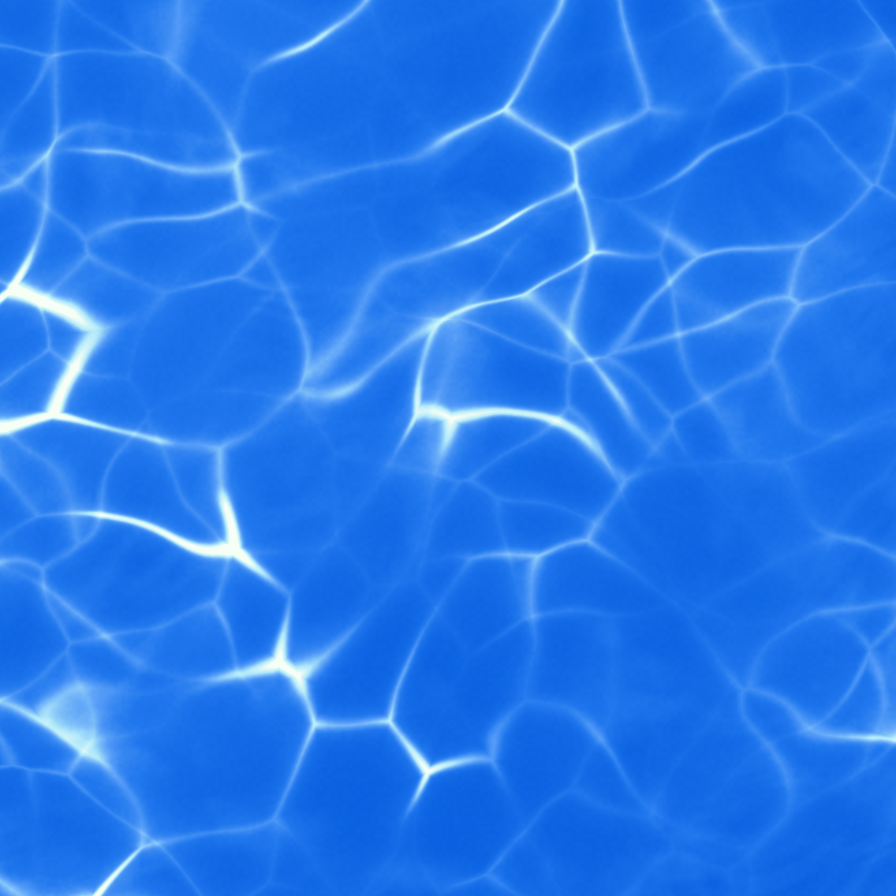
A three.js fragment shader for this texture:

```glsl
varying vec2 vUv;

const vec3 DEEP_BLUE = vec3(0.03, 0.37, 0.875);
const vec3 POOL_BLUE = vec3(0.13, 0.47, 0.93);
const vec3 SKY_BLUE = vec3(0.33, 0.61, 0.97);
const vec3 PALE_CYAN = vec3(0.69, 0.91, 0.98);
const vec3 GLINT = vec3(0.96, 1.0, 0.96);

// Sine-free hash: lattice point to two random values
vec2 hash22(vec2 p) {
  vec3 q = fract(p.xyx * vec3(0.1031, 0.1030, 0.0973));
  q += dot(q, q.yzx + 33.33);
  return fract((q.xx + q.yz) * q.zy);
}

// Smooth value noise with two independent channels
vec2 noise2(vec2 p) {
  vec2 cell = floor(p);
  vec2 f = fract(p);
  f = f * f * f * (f * (f * 6.0 - 15.0) + 10.0);
  vec2 low = mix(hash22(cell), hash22(cell + vec2(1.0, 0.0)), f.x);
  vec2 high = mix(hash22(cell + vec2(0.0, 1.0)), hash22(cell + 1.0), f.x);
  return mix(low, high, f.y);
}

float fbm(vec2 p) {
  float sum = 0.0;
  float weight = 0.5;
  for (int i = 0; i < 4; i++) {
    sum += weight * noise2(p).x;
    p = mat2(1.6, 1.2, -1.2, 1.6) * p + 7.3;
    weight *= 0.5;
  }
  return sum / 0.9375;
}

vec2 rotate(vec2 p, float angle) {
  float c = cos(angle);
  float s = sin(angle);
  return vec2(c * p.x + s * p.y, c * p.y - s * p.x);
}

// Bends straight cell walls into wavy arcs
vec2 ripple(vec2 p, float seed) {
  vec2 broad = noise2(p * 3.5 + seed) - 0.5;
  vec2 medium = noise2(p * 8.0 + seed + 19.0) - 0.5;
  vec2 fine = noise2(p * 21.0 + seed + 41.0) - 0.5;
  return p + 0.17 * broad + 0.05 * medium + 0.008 * fine;
}

// x: gap to the nearest wall, y: gap to the nearest junction
vec2 cellGaps(vec2 p) {
  vec2 home = floor(p);
  vec3 nearest = vec3(8.0);
  for (int y = -2; y <= 2; y++) {
    for (int x = -2; x <= 2; x++) {
      vec2 cell = home + vec2(float(x), float(y));
      float d = length(cell + 0.1 + 0.8 * hash22(cell) - p);
      if (d < nearest.x) nearest = vec3(d, nearest.xy);
      else if (d < nearest.y) nearest = vec3(nearest.x, d, nearest.y);
      else nearest.z = min(nearest.z, d);
    }
  }
  return nearest.yz - nearest.x;
}

// Net of focused light: wide halo, thin filament and bright knots
float causticNet(vec2 p, float scale, float seed, float sharpness) {
  vec2 q = rotate(ripple(p, seed), 0.4) * vec2(0.87, 1.15);
  vec2 gaps = cellGaps(q * scale + seed);
  vec2 fade = noise2(p * 5.0 + seed + 3.0);
  vec2 focus = noise2(p * 7.5 + seed + 61.0);

  float strength = smoothstep(0.2, 0.8, fade.x);
  float halo = exp(-gaps.x / mix(0.09, 0.27, fade.y));
  float width = mix(0.045, 0.085, focus.y);
  float filament = exp(-gaps.x * gaps.x / (width * width));
  float knot = exp(-gaps.y / 0.13);
  float glint = smoothstep(0.52, 0.85, focus.x) * strength;

  float soft = halo * (0.08 + 0.2 * strength);
  float crisp = filament * (0.13 * strength + 0.62 * glint);
  return soft + sharpness * (crisp + 0.3 * knot * filament * strength);
}

// Water colour for a light level from 0 to 1
vec3 waterColor(float light) {
  vec3 color = mix(DEEP_BLUE, POOL_BLUE, clamp(light / 0.2, 0.0, 1.0));
  color = mix(color, SKY_BLUE, clamp((light - 0.2) / 0.2, 0.0, 1.0));
  color = mix(color, PALE_CYAN, clamp((light - 0.4) / 0.3, 0.0, 1.0));
  return mix(color, GLINT, clamp((light - 0.7) / 0.3, 0.0, 1.0));
}

void main() {
  // Uneven depth and drifting haze
  float light = -0.01 + 0.17 * fbm(vUv * 3.2 + 5.0);
  float haze = fbm(ripple(vUv, 27.0) * 9.0 + 13.0);
  light += 0.12 * smoothstep(0.45, 0.85, haze);

  // Overlapping caustic nets
  light += causticNet(vUv, 5.6, 11.0, 1.0);
  light += 0.5 * causticNet(vUv, 7.2, 83.0, 0.6);

  // Faint surface wrinkles and grain
  vec2 wrinkle = rotate(ripple(vUv, 52.0), 0.45) * vec2(22.0, 95.0);
  float patches = smoothstep(0.5, 0.8, noise2(vUv * 6.0 + 31.0).y);
  light += 0.05 * patches * (noise2(wrinkle).x - 0.5);
  light += 0.025 * (noise2(vUv * 240.0).x - 0.5);

  gl_FragColor = vec4(waterColor(light), 1.0);
}
```
